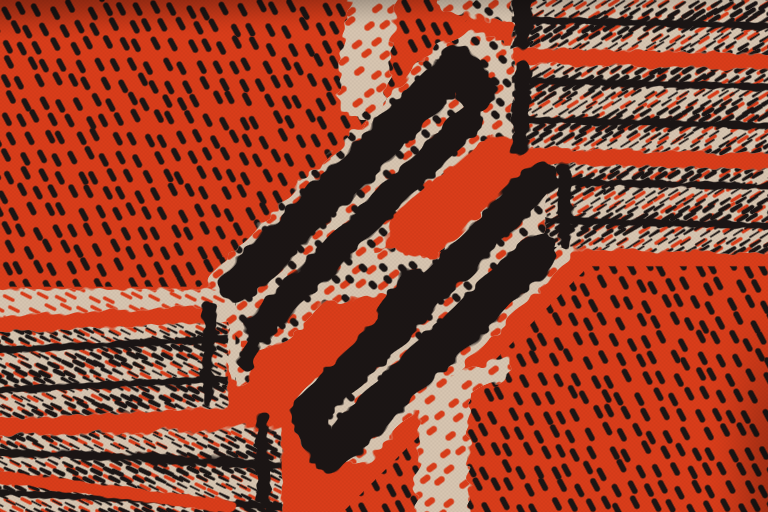
This texture is drawn by a Shadertoy shader. Its source:

```glsl
const vec3 ORANGE = vec3(0.84, 0.235, 0.10);
const vec3 CREAM = vec3(0.83, 0.76, 0.68);
const vec3 INK = vec3(0.105, 0.082, 0.08);

vec2 hash2(vec2 c) {
    vec3 h = fract(vec3(c.xyx) * vec3(0.1031, 0.1030, 0.0973));
    h += dot(h, h.yzx + 33.33);
    return fract((h.xx + h.yz) * h.zy);
}

float capsule(vec2 p, vec2 a, vec2 b, float radius) {
    vec2 ab = b - a;
    float along = clamp(dot(p - a, ab) / max(dot(ab, ab), 1e-6), 0.0, 1.0);
    return length(p - a - ab * along) - radius;
}

float coverage(float dist, float pixel) {
    return clamp(0.5 - dist / (1.6 * pixel), 0.0, 1.0);
}

// Layered sines for torn printed edges
float ripple(vec2 p) {
    float broad = sin(p.x * 47.0 + 2.0 * sin(p.y * 39.0)) * sin(p.y * 53.0 + 1.3);
    float fine = sin(p.x * 151.0 + 2.0 * sin(p.y * 83.0)) * sin(p.y * 137.0 + p.x * 61.0);
    return 0.5 * broad + 0.5 * fine;
}

// Cellular field: distance to the nearest jittered stroke
float strokes(vec2 p, vec2 cell, vec2 halfStroke, float radius) {
    vec2 id = floor(p / cell);
    float dist = 1.0;
    for (int j = -1; j <= 1; j++)
        for (int i = -1; i <= 1; i++) {
            vec2 c = id + vec2(i, j);
            float stagger = 0.5 * mod(c.y, 2.0);
            vec2 jitter = 0.5 * (hash2(c + 17.0) - 0.5);
            vec2 centre = (c + 0.5 + jitter + vec2(stagger - 0.25, 0.0)) * cell;
            dist = min(dist, capsule(p, centre - halfStroke, centre + halfStroke, radius));
        }
    return dist;
}

// Cream rows with hatching and two ruled lines; side is the outward distance
vec3 paintBand(vec3 col, vec2 p, float row, float period, float side,
               float ruled, vec2 slant, float rough, float pixel) {
    float v = fract(row);
    float body = (abs(v - 0.52) - 0.42) * period;
    float inside = coverage(max(body, side) + 0.006 * rough, pixel);
    col = mix(col, CREAM, inside);
    float fleck = strokes(p + 0.31, vec2(0.032, 0.022), slant, 0.0034);
    col = mix(col, ORANGE, inside * coverage(fleck, pixel));
    float weight = 0.0032 + 0.0016 * sin(v * 14.0 + p.x * 9.0);
    float hatch = strokes(p, vec2(0.024, 0.016), slant, weight);
    col = mix(col, INK, inside * ruled * coverage(hatch, pixel));
    float rule = min(abs(v - 0.27), abs(v - 0.66)) * period - 0.0065;
    float line = max(rule + 0.004 * rough, side);
    return mix(col, INK, ruled * coverage(line, pixel));
}

void mainImage(out vec4 fragColor, in vec2 fragCoord) {
    float pixel = 1.0 / iResolution.y;
    vec2 p = vec2(fragCoord.x, iResolution.y - fragCoord.y) * pixel;
    float rough = ripple(p);
    float diagonal = p.x + p.y;

    // Dashed orange ground
    float upperField = max(diagonal - 0.95, p.y - 0.56);
    float lowerField = max(1.67 - diagonal, 0.52 - p.y);
    float dashes = strokes(p, vec2(0.033, 0.036), vec2(0.004, 0.0075), 0.0056);
    vec3 col = mix(ORANGE, INK, coverage(max(dashes, min(upperField, lowerField)), pixel));

    // Cream surrounds, streaks and the central bridge
    float cream = capsule(p, vec2(0.505, 0.58), vec2(0.92, 0.165), 0.098);
    cream = min(cream, capsule(p, vec2(0.67, 0.815), vec2(1.04, 0.445), 0.094));
    cream = min(cream, capsule(p, vec2(0.65, 0.545), vec2(0.80, 0.53), 0.042));
    cream = min(cream, capsule(p, vec2(0.73, -0.05), vec2(0.71, 0.19), 0.047));
    cream = min(cream, capsule(p, vec2(0.87, 0.78), vec2(0.86, 1.05), 0.05));
    cream = min(cream, capsule(p, vec2(0.88, 0.76), vec2(0.975, 0.72), 0.022));
    cream = min(cream, capsule(p, vec2(0.88, -0.01), vec2(1.01, 0.02), 0.03));
    cream = min(cream, capsule(p, vec2(0.98, 0.12), vec2(0.99, 0.26), 0.03));
    cream = min(cream, capsule(p, vec2(0.44, 0.62), vec2(0.47, 0.73), 0.022));
    float surround = coverage(cream + 0.011 * rough, pixel);
    col = mix(col, CREAM, surround);
    float spots = strokes(p, vec2(0.038, 0.032), vec2(0.004, -0.003), 0.0062);
    col = mix(col, ORANGE, surround * coverage(spots, pixel));
    float specks = strokes(p + 0.4, vec2(0.036), vec2(0.002), 0.0065);
    float nearBars = max(abs(diagonal - 1.25) - 0.32, abs(p.x - 0.78) - 0.32);
    col = mix(col, INK, surround * coverage(max(specks, nearBars), pixel));

    // Right-hand bands
    float rightRow = (p.y - 0.025 * (p.x - 1.02) - 0.105) / 0.195;
    float rightStart = rightRow > 1.0 ? 1.065 : 1.0;
    float rightSide = max(rightStart - p.x, (rightRow - 2.0) * 0.195);
    col = paintBand(col, p, rightRow, 0.195, rightSide, 1.0, vec2(0.008, -0.005), rough, pixel);

    // Left-hand bands, tilting apart below the orange gap
    float tilt = 0.05 * (1.0 - 2.0 * smoothstep(0.80, 0.92, p.y));
    float leftRow = (p.y + tilt * p.x - 0.63) / 0.20;
    float leftEnd = leftRow > 1.0 ? 0.55 : 0.445;
    float leftSide = max(p.x - leftEnd, 0.565 - p.y);
    col = paintBand(col, p, leftRow, 0.20, leftSide, step(0.0, leftRow), vec2(0.008, 0.004), rough, pixel);

    // Solid orange tongues
    float tongue = capsule(p, vec2(0.812, 0.448), vec2(0.975, 0.318), 0.052);
    tongue = min(tongue, capsule(p, vec2(0.53, 0.74), vec2(0.71, 0.635), 0.043));
    tongue = min(tongue, capsule(p, vec2(-0.05, 0.925), vec2(0.45, 0.99), 0.012));
    col = mix(col, ORANGE, coverage(tongue + 0.003 * rough, pixel));

    // Heavy diagonal bars and their joined ends
    float bars = capsule(p, vec2(0.465, 0.555), vec2(0.89, 0.135), 0.037);
    bars = min(bars, capsule(p, vec2(0.505, 0.64), vec2(0.915, 0.235), 0.028));
    bars = min(bars, capsule(p, vec2(0.89, 0.125), vec2(0.93, 0.18), 0.038));
    bars = min(bars, capsule(p, vec2(0.50, 0.64), vec2(0.48, 0.71), 0.014));
    bars = min(bars, capsule(p, vec2(0.605, 0.805), vec2(1.055, 0.35), 0.034));
    bars = min(bars, capsule(p, vec2(0.645, 0.885), vec2(1.05, 0.495), 0.038));
    bars = min(bars, capsule(p, vec2(0.60, 0.81), vec2(0.635, 0.88), 0.034));
    bars = min(bars, capsule(p, vec2(0.765, 0.61), vec2(0.81, 0.555), 0.03));

    // Upright band ends
    bars = min(bars, capsule(p, vec2(1.02, -0.02), vec2(1.02, 0.08), 0.017));
    bars = min(bars, capsule(p, vec2(1.02, 0.13), vec2(1.015, 0.285), 0.016));
    bars = min(bars, capsule(p, vec2(1.10, 0.33), vec2(1.105, 0.475), 0.012));
    bars = min(bars, capsule(p, vec2(0.41, 0.605), vec2(0.405, 0.78), 0.012));
    bars = min(bars, capsule(p, vec2(0.512, 0.82), vec2(0.515, 0.975), 0.013));
    col = mix(col, INK, coverage(bars + 0.008 * rough, pixel));

    // Cloth weave and soft folds
    col *= 1.0 + 0.025 * sin(p.x * 800.0) * sin(p.y * 800.0);
    col *= mix(0.62, 1.0, smoothstep(-0.02, 0.09, p.y + 0.04 * p.x));
    col *= 1.0 - 0.25 * smoothstep(1.38, 1.52, p.x) * smoothstep(0.55, 0.9, p.y);
    fragColor = vec4(col, 1.0);
}
```
